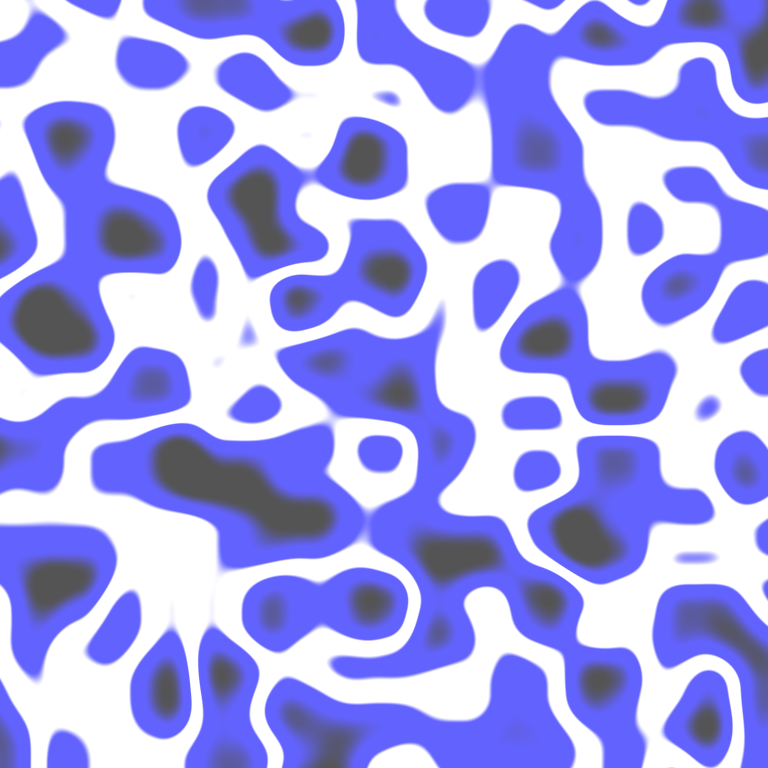
This pattern is drawn by a WebGL 1 fragment shader. Its source:

```glsl
precision highp float;

uniform vec2 u_resolution;

vec3 hash3(vec3 p) {
    p = fract(p * vec3(0.1031, 0.1030, 0.0973));
    p += dot(p, p.yxz + 33.33);
    return fract((p.xxy + p.yxx) * p.zyx);
}

// One of the twelve directions from a cube's centre to its edges
vec3 edgeGradient(vec3 corner) {
    vec3 signs = sign(hash3(corner + 17.0) - 0.5);
    float axis = floor(hash3(corner + 71.0).x * 3.0);
    vec3 keep = step(0.5, abs(vec3(0.0, 1.0, 2.0) - axis));
    return signs * keep;
}

// Gradient noise, blended over the eight corners of a cell
float gradientNoise(vec3 p) {
    vec3 cell = floor(p);
    vec3 f = p - cell;
    vec3 fade = f * f * f * (f * (f * 6.0 - 15.0) + 10.0);
    float sum = 0.0;
    for (int i = 0; i < 8; i++) {
        float n = float(i);
        vec3 corner = mod(floor(n / vec3(1.0, 2.0, 4.0)), 2.0);
        vec3 weight = mix(1.0 - fade, fade, corner);
        sum += weight.x * weight.y * weight.z
             * dot(edgeGradient(cell + corner), f - corner);
    }
    return sum;
}

void main() {
    vec2 uv = gl_FragCoord.xy / min(u_resolution.x, u_resolution.y);

    // Folding the noise turns its zero crossings into channels
    float height = abs(gradientNoise(vec3(uv * 10.0 + 23.0, 8.5)));

    vec3 white = vec3(1.0);
    vec3 blue = vec3(0.385, 0.385, 1.0);
    vec3 charcoal = vec3(0.33);

    // White channels, flat blue islands, soft dark cores
    vec3 color = mix(white, blue, smoothstep(0.138, 0.19, height));
    color = mix(color, charcoal, smoothstep(0.36, 0.62, height));
    gl_FragColor = vec4(color, 1.0);
}
```
